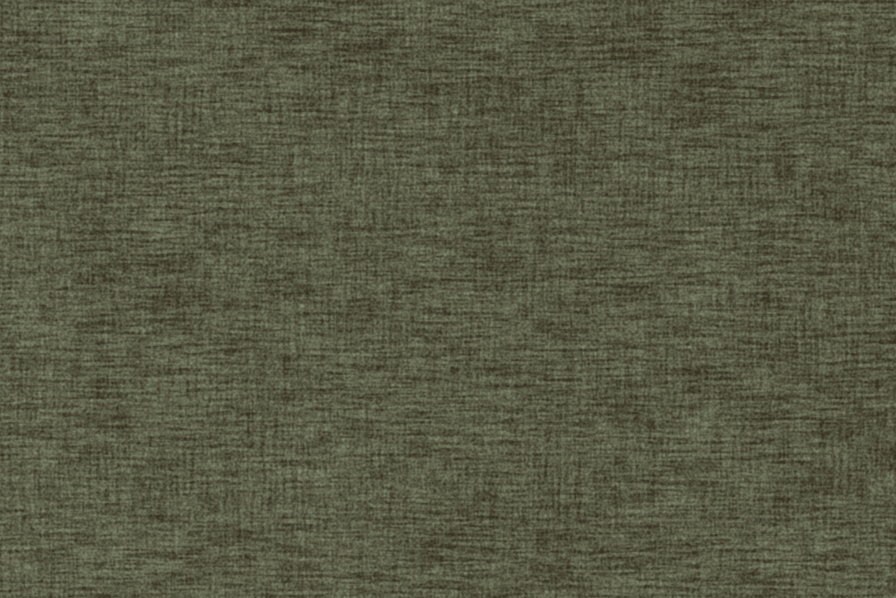
Write a WebGL 1 fragment shader that draws this texture.

```glsl
precision highp float;

// Olive woven cloth: long, straight horizontal threads crossed by fainter
// vertical ones. Each set is gradient noise stretched along its direction;
// fine grain and faint worn patches are added, and the sum blends two colours.

uniform vec2 u_resolution;

const vec3 DARK_OLIVE = vec3(0.26, 0.248, 0.178);
const vec3 PALE_SAGE = vec3(0.46, 0.486, 0.388);
const float MEAN_TONE = 0.41;

// Pseudo-random unit vector for a lattice cell
vec2 randomGradient(vec2 cell, float seed) {
  vec3 q = fract(vec3(cell.xyx + seed * 17.3) * vec3(0.1031, 0.1030, 0.0973));
  q += dot(q, q.yzx + 33.33);
  float angle = 6.28318 * fract((q.x + q.y) * q.z);
  return vec2(cos(angle), sin(angle));
}

// Gradient noise, centred on zero
float gradientNoise(vec2 p, float seed) {
  vec2 cell = floor(p);
  vec2 f = p - cell;
  vec2 w = f * f * f * (f * (f * 6.0 - 15.0) + 10.0);
  vec2 right = vec2(1.0, 0.0);
  vec2 up = vec2(0.0, 1.0);
  float a = dot(randomGradient(cell, seed), f);
  float b = dot(randomGradient(cell + right, seed), f - right);
  float c = dot(randomGradient(cell + up, seed), f - up);
  float d = dot(randomGradient(cell + 1.0, seed), f - 1.0);
  return mix(mix(a, b, w.x), mix(c, d, w.x), w.y);
}

// Steepens thread edges and narrows the dark gaps, keeping the mean near zero
float crisp(float n) {
  float m = n + 0.06;
  return 0.6 * m / (0.35 + abs(m)) - 0.047;
}

// Threads along x: a long layer plus a shorter, finer one
float threads(vec2 p, float count, float breaks, float seed) {
  float longRuns = gradientNoise(p * vec2(breaks, count), seed);
  float shortRuns = gradientNoise(p * vec2(breaks * 3.6, count * 1.23), seed + 1.0);
  return 0.58 * crisp(longRuns) + 0.50 * crisp(shortRuns);
}

// Speckle from two turned layers, so that no lattice shows
float grain(vec2 p, float density, float seed) {
  mat2 turn = mat2(0.8, 0.6, -0.6, 0.8);
  return 0.5 * gradientNoise(turn * p * density, seed)
       + 0.5 * gradientNoise(p * density * 0.73, seed + 1.0);
}

// Broad uneven wear, slightly wider than tall
float patches(vec2 p, float seed) {
  return 0.12 * gradientNoise(p * vec2(3.0, 5.0), seed)
       + 0.15 * gradientNoise(p * vec2(8.0, 17.0), seed + 1.0);
}

// Slight sideways drift that keeps the threads from being ruler straight
vec2 threadDrift(vec2 p, float amount) {
  return amount * vec2(gradientNoise(p * vec2(5.0, 9.0), 21.0),
                       gradientNoise(p * vec2(9.0, 5.0), 22.0));
}

// Light falls off toward the upper right
float lighting(vec2 uv) {
  return 0.09 * (0.5 - uv.x) + 0.06 * (0.5 - uv.y);
}

void main() {
  vec2 uv = gl_FragCoord.xy / u_resolution;
  vec2 p = gl_FragCoord.xy / u_resolution.y;
  vec2 woven = p + threadDrift(p, 0.003);

  // Each thread set shows more strongly in some regions
  float region = gradientNoise(p * vec2(6.0, 8.0), 31.0);
  float weft = threads(woven, 148.0, 9.0, 1.0) * (1.0 - 0.4 * region);
  float warp = threads(woven.yx, 144.0, 9.0, 5.0) * (0.55 + 0.4 * region);

  float tone = MEAN_TONE + weft + warp + 0.85 * grain(p, 220.0, 9.0);
  tone += patches(p, 13.0) + lighting(uv);

  vec3 color = mix(DARK_OLIVE, PALE_SAGE, clamp(tone, -0.2, 1.25));
  gl_FragColor = vec4(color, 1.0);
}
```
